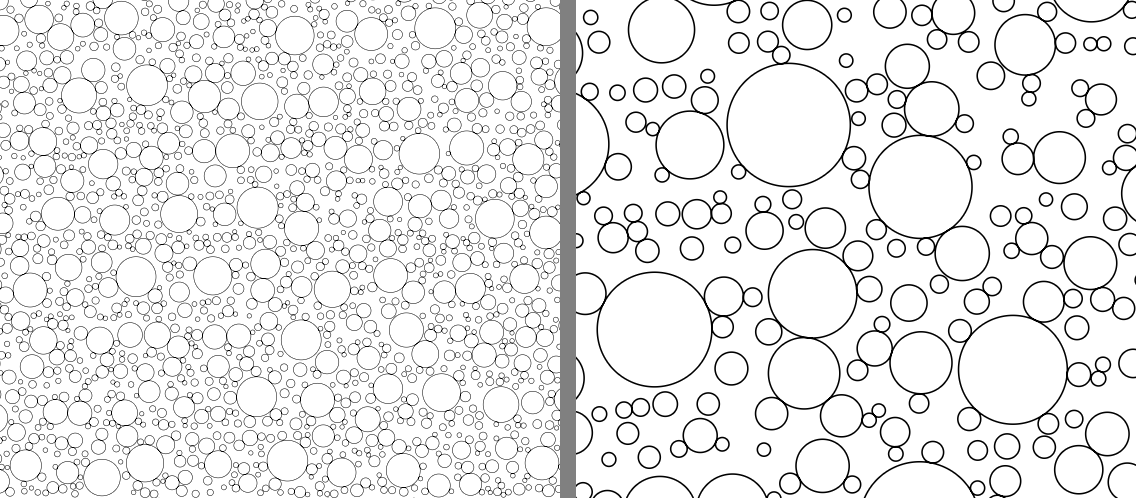
Left: the whole. Right: its middle third, enlarged.
A WebGL 2 fragment shader for this pattern:

```glsl
#version 300 es
precision highp float;
// Draws thin black outlines of randomly packed, often touching circles on white.

uniform vec2 u_resolution;
out vec4 fragColor;

vec3 circles[64];   // centre and radius of the circles near this pixel
int count = 0;
int settled = 0;    // how many of them belong to coarser layers
int cellStart = 0;  // index of the first circle in the current cell

// Four random values from integer coordinates
vec4 hash4(ivec4 seed) {
    uvec4 v = uvec4(seed) * 1664525u + 1013904223u;
    for (int i = 0; i < 2; i++) {
        v.x += v.y * v.w;
        v.y += v.z * v.x;
        v.z += v.x * v.y;
        v.w += v.y * v.z;
        v ^= v >> 16u;
    }
    return vec4(v >> 8u) / 16777216.0;
}

// Tries to fit one circle inside a cell, clear of all earlier circles
void growCircle(vec2 corner, float size, vec4 rnd) {
    float radius = size * mix(0.16, 0.33, rnd.z);
    float smallest = max(0.12 * size, 0.0042);
    vec2 centre = corner + mix(vec2(radius), vec2(size - radius), rnd.xy);
    vec2 wall = min(centre - corner, corner + size - centre);
    float gap = min(wall.x, wall.y);
    vec2 nearest = centre;

    // Only coarser circles and those of the same cell can be in the way
    int rivals = settled + count - cellStart;
    for (int i = 0; i < rivals; i++) {
        vec3 other = circles[i < settled ? i : i - settled + cellStart];
        float d = distance(centre, other.xy) - other.z;
        if (d < smallest) return;
        if (d < gap) {
            gap = d;
            nearest = other.xy;
        }
    }

    // Most circles slide over to touch their nearest neighbour
    if (gap > radius && nearest != centre && rnd.w > 0.25)
        centre += normalize(nearest - centre) * (gap - radius);
    if (count < 64) circles[count++] = vec3(centre, min(radius, gap));
}

// Fills one layer of staggered cells around the pixel
void packLayer(int layer, float size, vec2 p, float reach) {
    settled = count;
    int top = int(floor((p.y + reach) / size));
    for (int y = int(floor((p.y - reach) / size)); y <= top; y++) {
        float shift = fract(float(y) * 0.618 + float(layer) * 0.37);
        int right = int(floor((p.x + reach) / size - shift));
        for (int x = int(floor((p.x - reach) / size - shift)); x <= right; x++) {
            vec2 corner = vec2(float(x) + shift, float(y)) * size;
            cellStart = count;
            for (int child = 0; child < 2; child++)
                growCircle(corner, size, hash4(ivec4(x, y, layer, child + 20)));
        }
    }

    // Keep only the circles that finer layers or the pixel can meet
    int kept = 0;
    for (int i = 0; i < count; i++) {
        vec3 c = circles[i];
        if (all(lessThan(abs(c.xy - p), vec2(reach + c.z)))) circles[kept++] = c;
    }
    count = kept;
}

void main() {
    float pixel = 1.0 / u_resolution.y;
    vec2 p = gl_FragCoord.xy * pixel;

    // Pack from large to small; the reach covers all finer cells
    float size = 0.125;
    float reach = size * (0.6 + 0.36 + 0.216) + 1.5 * pixel + 0.002;
    for (int layer = 0; layer < 4; layer++) {
        packLayer(layer, size, p, reach);
        size *= 0.6;
        reach -= size;
        reach = max(reach, 1.5 * pixel + 0.002);
    }

    // Ink is the share of the pixel that the outlines cover
    float lineWidth = 0.00105 / pixel;
    float ink = 0.0;
    for (int i = 0; i < count; i++) {
        float edge = abs(distance(p, circles[i].xy) - circles[i].z) / pixel;
        ink += clamp(0.5 * (lineWidth + 1.0) - edge, 0.0, min(lineWidth, 1.0));
    }
    fragColor = vec4(vec3(1.0 - min(ink, 1.0)), 1.0);
}
```
